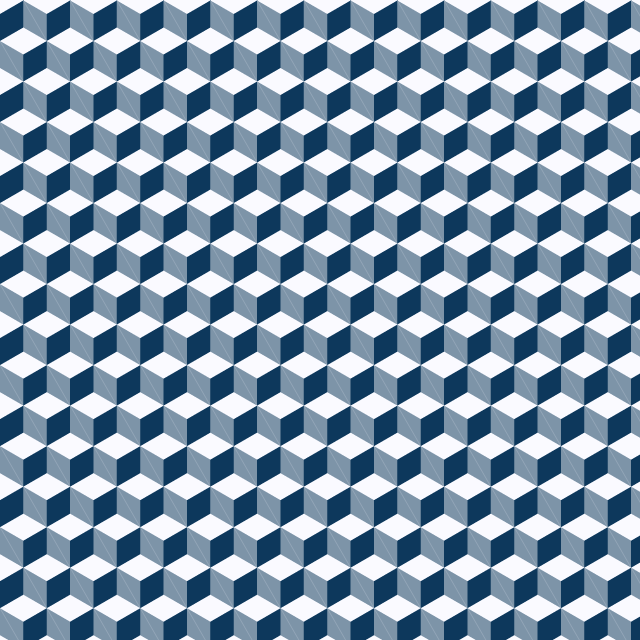
Reproduce this pattern procedurally as a WebGL 2 fragment shader.

```glsl
#version 300 es
precision highp float;
// Tumbling blocks: isometric cubes with white tops, grey left and navy right faces.
uniform vec2 u_resolution;
out vec4 fragColor;

// Offset from the nearest cube centre; cubes are hexagons one unit wide.
vec2 cubeLocal(vec2 p) {
    vec2 period = vec2(1.0, sqrt(3.0));
    vec2 evenRow = mod(p + 0.5 * period, period) - 0.5 * period;
    vec2 oddRow = mod(p, period) - 0.5 * period;
    return dot(evenRow, evenRow) < dot(oddRow, oddRow) ? evenRow : oddRow;
}

vec3 cubeColor(vec2 q) {
    vec3 white = vec3(0.98, 0.98, 1.0);
    vec3 grey = vec3(0.49, 0.58, 0.66);
    vec3 navy = vec3(0.05, 0.22, 0.36);

    // Top face lies above the two edges rising from the centre
    if (q.y + abs(q.x) / sqrt(3.0) < 0.0) return white;
    if (q.x > 0.0) return navy;

    // Faint diagonal seam across the left face
    float seam = abs(dot(q, vec2(0.866, -0.5)) + 0.2887);
    return mix(grey, white, 0.2 * (1.0 - smoothstep(0.002, 0.014, seam)));
}

void main() {
    // Average a 4 by 4 grid of samples to smooth the edges
    vec3 color = vec3(0.0);
    for (int i = 0; i < 16; i++) {
        vec2 jitter = (vec2(i % 4, i / 4) + 0.5) / 4.0 - 0.5;
        vec2 uv = (gl_FragCoord.xy + jitter) / u_resolution;
        // Measure downward from the top edge, where a row of tops is centred
        vec2 p = vec2(uv.x, 1.0 - uv.y) * vec2(13.69, 13.68);
        color += cubeColor(cubeLocal(p - vec2(0.0, 0.2987)));
    }
    fragColor = vec4(color / 16.0, 1.0);
}
```
